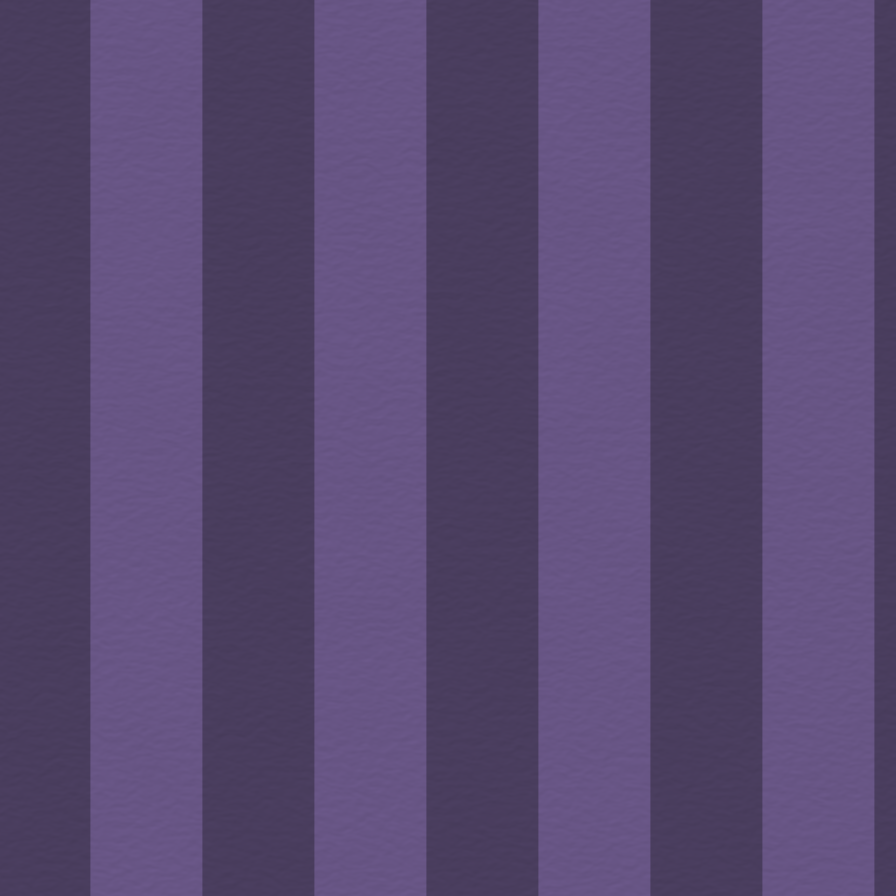
Write a Shadertoy shader that draws this pattern.

```glsl
const float STRIPE_PAIRS = 4.0;
const float LIGHT_CENTER = 0.6536; // in stripe periods
const float LIGHT_SHARE = 0.5;
const vec3 DARK_PURPLE = vec3(0.288, 0.240, 0.368);
const vec3 LIGHT_PURPLE = vec3(0.405, 0.333, 0.520);

// Unit gradient at a lattice point, wrapped to the given period
vec2 latticeGradient(vec2 cell, vec2 period) {
    uvec2 c = uvec2(mod(cell, period));
    uint h = c.x * 1597u + c.y * 51749u + 977u;
    h = (h ^ (h >> 15u)) * 73244475u;
    h = (h ^ (h >> 13u)) * 73244475u;
    h ^= h >> 16u;
    float angle = float(h & 65535u) / 65536.0 * 6.28319;
    return vec2(cos(angle), sin(angle));
}

// Gradient noise that wraps over the unit square
float tiledNoise(vec2 uv, vec2 period) {
    vec2 p = uv * period;
    vec2 cell = floor(p);
    vec2 f = p - cell;
    vec2 blend = f * f * f * (f * (f * 6.0 - 15.0) + 10.0);
    vec2 e = vec2(1.0, 0.0);
    float a = dot(latticeGradient(cell, period), f);
    float b = dot(latticeGradient(cell + e.xy, period), f - e.xy);
    float c = dot(latticeGradient(cell + e.yx, period), f - e.yx);
    float d = dot(latticeGradient(cell + e.xx, period), f - e.xx);
    return mix(mix(a, b, blend.x), mix(c, d, blend.x), blend.y);
}

// Fine wrinkles, wider than they are tall
float grainHeight(vec2 uv) {
    vec2 warp = 0.003 * vec2(tiledNoise(uv, vec2(37.0)), tiledNoise(uv, vec2(43.0)));
    float wrinkles = tiledNoise(uv + warp, vec2(67.0, 127.0));
    return wrinkles + 0.45 * tiledNoise(uv + warp, vec2(131.0, 211.0));
}

// Relief lit from above
float emboss(vec2 uv, vec2 lightStep) {
    return grainHeight(uv - lightStep) - grainHeight(uv + lightStep);
}

// Coverage of the light stripes with smoothed edges
float stripeMask(float x, float pixel) {
    float phase = fract(x * STRIPE_PAIRS - LIGHT_CENTER + 0.5) - 0.5;
    float inside = (0.5 * LIGHT_SHARE - abs(phase)) / STRIPE_PAIRS;
    return smoothstep(-0.75 * pixel, 0.75 * pixel, inside);
}

void mainImage(out vec4 fragColor, in vec2 fragCoord) {
    vec2 uv = fragCoord / iResolution.xy;
    float light = stripeMask(uv.x, 1.0 / iResolution.x);
    vec3 color = mix(DARK_PURPLE, LIGHT_PURPLE, light);

    // Embossed grain and faint broad mottling
    float relief = emboss(uv, vec2(-0.0003, 0.001));
    float mottle = tiledNoise(uv, vec2(9.0, 14.0));
    color *= 1.0 + 0.065 * relief + 0.012 * mottle;

    fragColor = vec4(color, 1.0);
}
```
